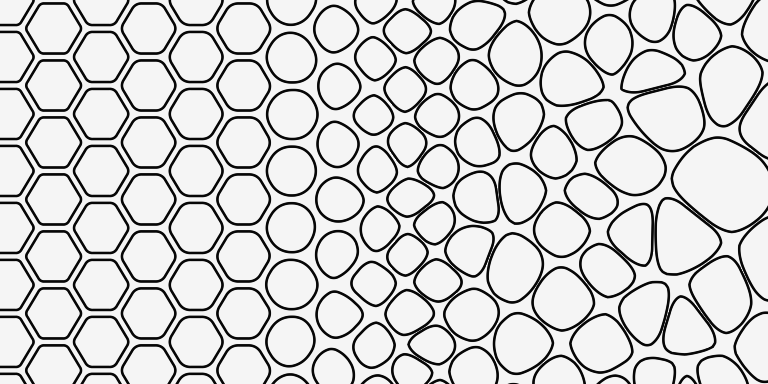
A Shadertoy shader for this pattern:

```glsl
#define PITCH 0.1484        // vertical spacing of cells
#define COLUMN 0.1237       // spacing of the regular columns
#define SQUEEZE 0.156       // column shift across the narrow middle band
#define SQUEEZE_RIGHT 0.104 // further column shift at the right
#define JITTER 0.042        // largest random offset of a seed
#define STRETCH_Y 0.7865    // height that the row stretch leaves fixed
#define BULGE_CENTER vec2(1.883, 0.508)
#define BULGE_RADIUS 0.22
#define LINE_HALF 0.0034
#define PAPER vec3(0.96)
#define INK vec3(0.025)

vec2 hash22(vec2 p) {
    vec3 q = fract(p.xyx * vec3(0.1031, 0.1030, 0.0973));
    q += dot(q, q.yzx + 33.33);
    return fract((q.xx + q.yz) * q.zy);
}

float columnShift(float column) {
    return SQUEEZE * smoothstep(7.0, 11.5, column)
         + SQUEEZE_RIGHT * smoothstep(13.0, 18.5, column);
}

float rowStretch(float column) {
    return 1.0 + 0.27 * smoothstep(11.0, 12.0, column)
         + 0.48 * smoothstep(14.5, 17.0, column);
}

// Cell center: a hexagonal lattice that loosens toward the right
vec2 seedPosition(vec2 cell) {
    float stagger = 0.5 * mod(cell.x, 2.0);
    vec2 seed = vec2(0.016 + COLUMN * cell.x - columnShift(cell.x),
                     1.0 - PITCH * (cell.y + stagger));
    seed.y = STRETCH_Y + (seed.y - STRETCH_Y) * rowStretch(cell.x);
    float disorder = 0.36 * smoothstep(5.5, 7.5, cell.x)
                   + 0.3 * smoothstep(10.5, 13.0, cell.x);
    disorder *= smoothstep(0.03, 0.12, distance(seed, BULGE_CENTER));
    seed += JITTER * disorder * (2.0 * hash22(cell + 17.0) - 1.0);
    vec2 away = seed - BULGE_CENTER;
    float push = 0.7 * exp(-dot(away, away) / (BULGE_RADIUS * BULGE_RADIUS));
    return seed + away * push;
}

// Approximate lattice index under a point
vec2 latticeCell(vec2 p) {
    float column = p.x / COLUMN;
    for (int i = 0; i < 8; i++)
        column = (p.x - 0.016 + columnShift(column)) / COLUMN;
    float y = STRETCH_Y + (p.y - STRETCH_Y) / rowStretch(column);
    return floor(vec2(column, (1.0 - y) / PITCH) + 0.5);
}

// Smooth minimum of fields holding distance in x and gradient in yz
vec3 smoothMin(vec3 a, vec3 b, float k) {
    float h = max(k - abs(a.x - b.x), 0.0) / k;
    vec3 low = a.x < b.x ? a : b;
    vec3 high = a.x < b.x ? b : a;
    return vec3(low.x - 0.25 * h * h * k, mix(low.yz, high.yz, 0.5 * h));
}

// Signed distance to the rounded outline of the cell around p
float cellOutline(vec2 p) {
    vec2 base = latticeCell(p);
    vec2 nearest = vec2(0.0);
    float best = 1e5;
    for (int j = -3; j <= 3; j++)
    for (int i = -4; i <= 4; i++) {
        vec2 seed = seedPosition(base + vec2(i, j));
        vec2 offset = seed - p;
        float d = dot(offset, offset);
        if (d < best) { best = d; nearest = seed; }
    }

    // The three closest edges of the cell
    vec3 first = vec3(10.0, 1.0, 0.0), second = first, third = first;
    for (int j = -3; j <= 3; j++)
    for (int i = -4; i <= 4; i++) {
        vec2 seed = seedPosition(base + vec2(i, j));
        vec2 toSeed = seed - nearest;
        if (dot(toSeed, toSeed) < 1e-6) continue;
        vec2 normal = normalize(toSeed);
        vec3 edge = vec3(dot(0.5 * (seed + nearest) - p, normal), -normal);
        if (edge.x < first.x) { third = second; second = first; first = edge; }
        else if (edge.x < second.x) { third = second; second = edge; }
        else if (edge.x < third.x) third = edge;
    }

    float x = nearest.x;
    float rounding = 0.008 + 0.01 * smoothstep(0.1, 0.6, x)
                   + 0.016 * smoothstep(0.62, 0.8, x)
                   + 0.022 * smoothstep(1.0, 1.4, x);
    float inset = 0.009 + 0.003 * smoothstep(0.7, 0.87, x)
                - 0.0082 * smoothstep(0.92, 1.06, x);
    second = smoothMin(second, third, 0.5 * rounding);
    vec3 field = smoothMin(first, second, rounding);
    return (field.x - inset) / max(length(field.yz), 0.3);
}

void mainImage(out vec4 fragColor, in vec2 fragCoord) {
    vec2 p = fragCoord / iResolution.y;
    float pixel = 1.0 / iResolution.y;
    float d = abs(cellOutline(p)) - LINE_HALF;
    float line = 1.0 - smoothstep(-0.6 * pixel, 0.6 * pixel, d);
    fragColor = vec4(mix(PAPER, INK, line), 1.0);
}
```
